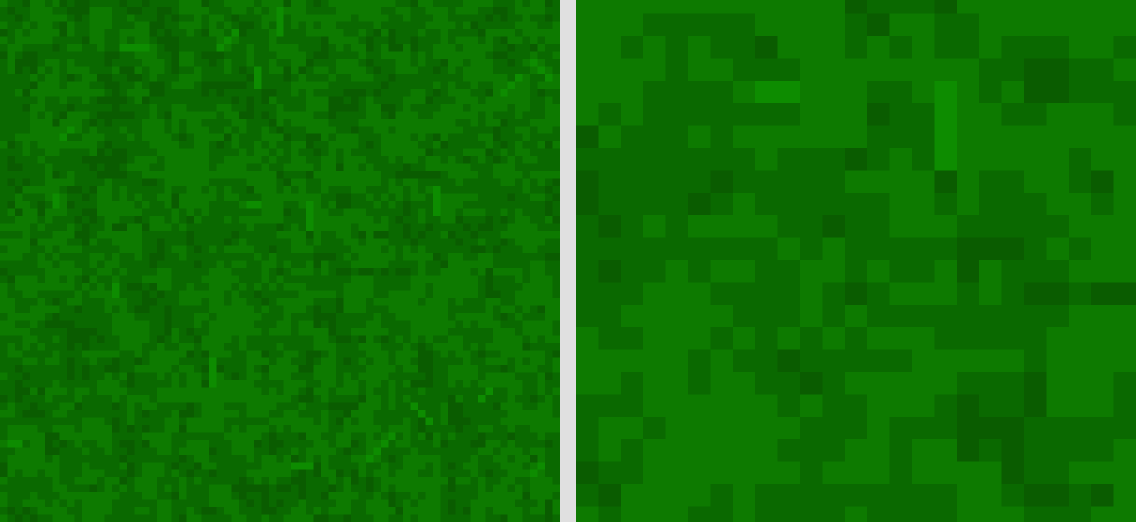
Left: the whole. Right: its middle third, enlarged.
A Shadertoy shader for this texture:

```glsl
const float CELLS_ACROSS = 75.0;

const vec3 DEEP_GREEN   = vec3(0.04, 0.36, 0.0);
const vec3 MID_GREEN    = vec3(0.04, 0.41, 0.0);
const vec3 LIGHT_GREEN  = vec3(0.05, 0.48, 0.0);
const vec3 BRIGHT_GREEN = vec3(0.05, 0.55, 0.0);

// Integer hash of a lattice point, 0 to 1
float hash(vec2 p, float seed) {
    uvec2 q = uvec2(ivec2(p) + 1024);
    uint n = q.x * 1597334677u ^ q.y * 3812015801u ^ uint(seed) * 2798796415u;
    n = (n ^ (n >> 16)) * 2146121005u;
    n = (n ^ (n >> 15)) * 2221713035u;
    n ^= n >> 16;
    return float(n >> 8) / 16777216.0;
}

float valueNoise(vec2 p, float seed) {
    vec2 i = floor(p);
    vec2 f = smoothstep(0.0, 1.0, p - i);
    float low  = mix(hash(i, seed), hash(i + vec2(1, 0), seed), f.x);
    float high = mix(hash(i + vec2(0, 1), seed), hash(i + vec2(1, 1), seed), f.x);
    return mix(low, high, f.y);
}

// One of four directions: across, up, and the two diagonals
vec2 bladeDirection(float choice) {
    if (choice < 0.15) return vec2(1, 0);
    if (choice < 0.5) return vec2(0, 1);
    return choice < 0.78 ? vec2(1, 1) : vec2(1, -1);
}

// 1 where a cell lies on a short scattered blade, else 0
float blades(vec2 cell, float spacing, float chance, float seed) {
    vec2 home = floor(cell / spacing);
    float hit = 0.0;
    for (int y = -1; y <= 1; y++) {
        for (int x = -1; x <= 1; x++) {
            vec2 tile = home + vec2(x, y);
            vec2 jitter = vec2(hash(tile, seed), hash(tile, seed + 1.0));
            vec2 start = floor((tile + jitter) * spacing);
            vec2 dir = bladeDirection(hash(tile, seed + 2.0));
            float size = 2.0 + floor(3.0 * hash(tile, seed + 3.0));
            vec2 offset = cell - start;
            float along = dot(offset, dir) / dot(dir, dir);
            bool onLine = distance(offset, along * dir) < 0.1;
            bool inside = along > -0.1 && along < size - 0.5;
            if (onLine && inside && hash(tile, seed + 4.0) < chance) hit = 1.0;
        }
    }
    return hit;
}

// Flat colour of one square cell
vec3 grassCell(vec2 cell) {
    float upright = valueNoise((cell + 0.5) / vec2(1.6, 3.6), 1.0);
    float level   = valueNoise((cell + 0.5) / vec2(3.6, 1.6), 2.0);
    float tone = 0.37 * upright + 0.37 * level + 0.26 * hash(cell, 3.0);
    tone -= 0.2 * blades(cell, 5.0, 1.0, 10.0);

    vec3 color = tone < 0.2975 ? DEEP_GREEN : tone < 0.511 ? MID_GREEN : LIGHT_GREEN;
    return mix(color, BRIGHT_GREEN, blades(cell, 12.0, 0.42, 20.0));
}

void mainImage(out vec4 fragColor, in vec2 fragCoord) {
    // Four samples per pixel soften the cell borders
    vec3 color = vec3(0.0);
    for (int i = 0; i < 4; i++) {
        vec2 shift = vec2(i % 2, i / 2) * 0.5 - 0.25;
        vec2 cell = floor((fragCoord + shift) / iResolution.x * CELLS_ACROSS);
        color += 0.25 * grassCell(cell);
    }
    fragColor = vec4(color, 1.0);
}
```
